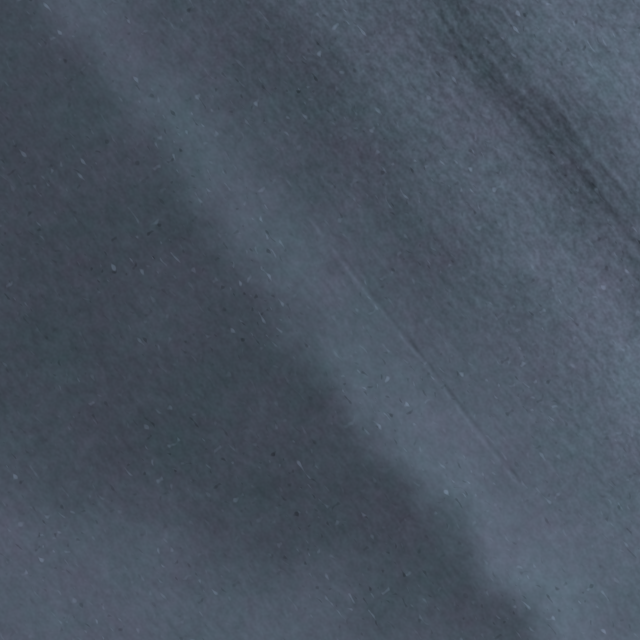
Write a WebGL 2 fragment shader that draws this texture.

```glsl
#version 300 es
precision highp float;
// Weathered slate-blue surface: soft diagonal bands of light and shade,
// built in a rotated frame (along, across) and covered with stretched
// gradient-noise grain, fine streaks, one scratch and scattered flecks.

uniform vec2 u_resolution;
out vec4 fragColor;

vec2 randomGradient(vec2 cell) {
    vec3 h = fract(cell.xyx * vec3(0.1031, 0.1030, 0.0973));
    h += dot(h, h.yzx + 33.33);
    float angle = 6.2832 * fract((h.x + h.y) * h.z);
    return vec2(cos(angle), sin(angle));
}

// Gradient noise, roughly -0.7 to 0.7
float noise(vec2 p) {
    vec2 i = floor(p), f = p - i;
    vec2 u = f * f * f * (f * (f * 6.0 - 15.0) + 10.0);
    vec2 e = vec2(0.0, 1.0);
    float a = dot(randomGradient(i), f);
    float b = dot(randomGradient(i + e.yx), f - e.yx);
    float c = dot(randomGradient(i + e.xy), f - e.xy);
    float d = dot(randomGradient(i + e.yy), f - e.yy);
    return mix(mix(a, b, u.x), mix(c, d, u.x), u.y);
}

float fbm(vec2 p) {
    float sum = 0.0, amplitude = 1.0;
    for (int k = 0; k < 4; k++) {
        sum += amplitude * noise(p);
        p = p * 2.03 + 17.3;
        amplitude *= 0.55;
    }
    return sum;
}

// Soft ridge of unit height around a centre line
float band(float x, float centre, float width) {
    float d = (x - centre) / width;
    return exp(-d * d);
}

// Broad light and shade
float shading(vec2 p, float along, float across) {
    float wavy = across + 0.035 * fbm(p * 7.0);
    float right = smoothstep(0.61, 0.71, wavy);
    float lowerLeft = smoothstep(-0.10, 0.16, 0.29 - 0.36 * p.x - p.y + 0.06 * fbm(p * 5.0));
    float tone = 0.322 + 0.055 * right * smoothstep(-0.35, 0.45, along);
    tone -= 0.047 * (1.0 - right) * (1.0 - lowerLeft);
    tone += 0.030 * lowerLeft * (1.0 - right);
    tone += 0.026 * band(wavy, 0.72, 0.05);
    tone -= 0.028 * band(wavy, 0.90, 0.07) * (1.0 - smoothstep(-0.05, 0.4, along));
    tone += 0.030 * band(wavy, 1.04, 0.06);
    tone -= 0.040 * band(wavy, 1.16, 0.035);
    tone += 0.060 * smoothstep(1.17, 1.30, wavy);
    return tone + 0.018 * fbm(p * 6.0 + 40.0);
}

void main() {
    vec2 p = gl_FragCoord.xy / u_resolution.y;
    float along = dot(p, vec2(0.62, -0.785));
    float across = dot(p, vec2(0.785, 0.62));
    vec2 s = vec2(along, across) + 0.004 * vec2(noise(p * 25.0), noise(p * 25.0 + 60.0));
    float rough = smoothstep(0.70, 1.15, across);
    float tone = shading(p, along, across);

    // Grain, stretched along the bands and coarser to the upper right
    float grain = 0.028 * noise(s * vec2(48.0, 100.0))
                + 0.026 * noise(s * vec2(105.0, 170.0) + 9.0)
                + 0.016 * noise(p * 210.0);
    tone += grain * mix(0.75, 1.7, rough);
    tone += 0.014 * fbm(p * 28.0 + 5.0);

    // Long thin streaks, strongest beside the dark band
    float streak = noise(vec2(along * 4.0, across * 75.0)) + 0.7 * noise(s * vec2(11.0, 130.0));
    tone += streak * (0.005 + 0.016 * rough + 0.032 * band(across, 1.16, 0.05));

    // Scratch: a pale edge with a shadow beside it
    float line = across + 0.004 * noise(vec2(along * 7.0, 3.0));
    float reach = smoothstep(-0.34, -0.15, along) * (1.0 - smoothstep(0.22, 0.42, along));
    float wear = 0.65 + 0.8 * noise(vec2(along * 32.0, 8.0));
    tone += reach * wear * (0.042 * band(line, 0.786, 0.0032)
          - 0.045 * smoothstep(-0.2, 0.1, along) * band(line, 0.793, 0.0028));

    // Sparse pale and dark flecks
    float patches = smoothstep(-0.25, 0.4, noise(p * 9.0 + 21.0));
    float fleck = noise(s * vec2(62.0, 105.0) + 31.0);
    float pit = noise(s * vec2(72.0, 110.0) + 77.0);
    tone += smoothstep(0.34, 0.62, fleck) * 0.075 * (0.4 + patches);
    tone -= smoothstep(0.34, 0.62, pit) * 0.055 * (0.4 + patches);

    // Slate blue, drifting between violet and teal
    float hue = 0.014 * fbm(p * 8.0 + 90.0) + 0.010 * noise(p * 60.0);
    hue += 0.008 * (1.0 - smoothstep(0.0, 0.35, length(p)));
    vec3 colour = tone * vec3(0.885, 1.0, 1.145) + hue * vec3(1.0, -0.5, 0.2);
    fragColor = vec4(clamp(colour, 0.0, 1.0), 1.0);
}
```
